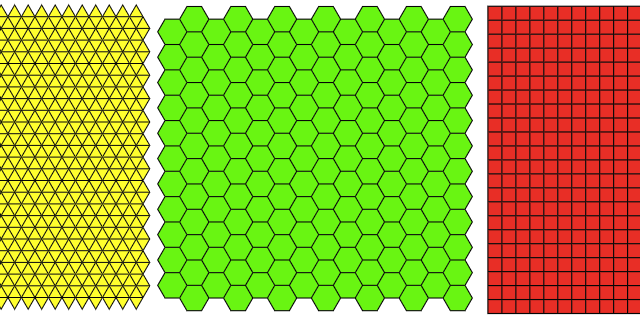
Write a Shadertoy shader that draws this pattern.

```glsl
// Three outlined tilings on white: yellow triangles, green hexagons, red squares.
// Each tiling is a signed distance to its cell edges, with cell indices clamped
// to give the patches their toothed borders. The canvas is 384 units high.

// Distance to the edges of a triangle grid, negative inside the patch.
// The origin is the apex of the last tooth in the top row, y runs down.
float triangles(vec2 p) {
    float rowHeight = 14.04;
    float side = rowHeight / 0.8660254;

    // Three families of parallel lines
    vec3 lines = vec3(p.y, 0.8660254 * p.x + 0.5 * p.y, 0.8660254 * p.x - 0.5 * p.y) / rowHeight;
    lines = abs(lines - round(lines)) * rowHeight;
    float grid = min(lines.x, min(lines.y, lines.z));

    // Teeth along the top and bottom, zigzag down the right
    float row = p.y / rowHeight;
    float depth = min(row, 26.0 - row);
    float teeth = abs(p.x - side * min(round(p.x / side), 0.0)) - 0.5 * side * depth;
    float zigzag = p.x - 0.5 * side * (1.0 + abs(mod(row, 2.0) - 1.0));
    return max(0.8660254 * max(teeth, zigzag), -grid);
}

// Distance to the nearest flat-topped hexagon in a set of alternate columns
float hexagons(vec2 p, vec2 lastCell) {
    float height = 30.42;
    vec2 pitch = height * vec2(1.7320508, 1.0);
    p = abs(p - pitch * clamp(round(p / pitch), vec2(0.0), lastCell));
    return max(p.y, 0.8660254 * p.x + 0.5 * p.y) - 0.5 * height;
}

// Distance to the nearest square; the columns run on past the right side
float squares(vec2 p) {
    float side = 16.76;
    vec2 cell = clamp(floor(p / side), vec2(0.0), vec2(1000.0, 21.0));
    p = abs(p - side * (cell + 0.5));
    return max(p.x, p.y) - 0.5 * side;
}

// Fill the inside, then stroke the edge with box-filtered coverage
vec3 paint(vec3 color, vec3 fill, float d, float lineWidth, float pixel) {
    color = mix(color, fill, clamp(0.5 - d / pixel, 0.0, 1.0));
    float near = max(abs(d) - 0.5 * pixel, -0.5 * lineWidth);
    float far = min(abs(d) + 0.5 * pixel, 0.5 * lineWidth);
    return mix(color, vec3(0.02), clamp((far - near) / pixel, 0.0, 1.0));
}

void mainImage(out vec4 fragColor, in vec2 fragCoord) {
    float pixel = 384.0 / iResolution.y;
    vec2 p = vec2(fragCoord.x, iResolution.y - fragCoord.y) * pixel;

    // Short columns hold 11 hexagons, tall ones 12
    float hex = min(hexagons(p - vec2(206.8, 38.2), vec2(6.0, 10.0)),
                    hexagons(p - vec2(233.1, 23.0), vec2(6.0, 11.0)));

    vec3 color = vec3(1.0);
    color = paint(color, vec3(1.0, 1.0, 0.18), triangles(p - vec2(163.5, 6.0)), 1.2, pixel);
    color = paint(color, vec3(0.41, 0.96, 0.07), hex, 1.3, pixel);
    color = paint(color, vec3(0.91, 0.18, 0.15), squares(p - vec2(585.5, 7.5)), 1.4, pixel);
    fragColor = vec4(color, 1.0);
}
```
